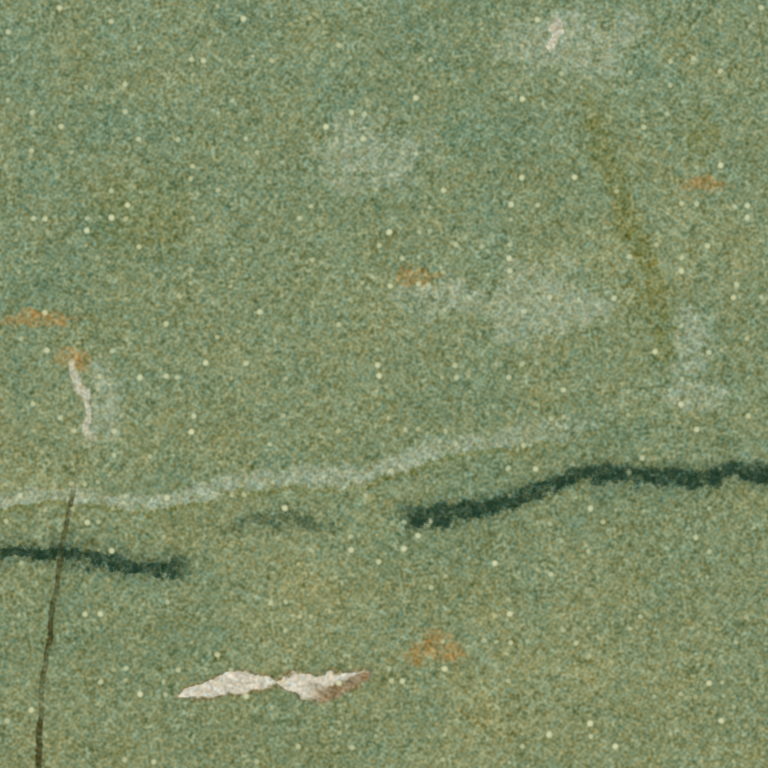
Give the GLSL for this texture, as a Shadertoy shader.

```glsl
// Weathered green stone: mineral grain, pale vein, dark seam, ragged patches, hairline crack.
const vec3 STONE = vec3(0.492, 0.547, 0.405);
const vec3 PALE = vec3(0.61, 0.655, 0.545);
const vec3 SEAM = vec3(0.14, 0.23, 0.17);
const vec3 RUST = vec3(0.64, 0.53, 0.32);
const vec3 OLIVE = vec3(0.43, 0.44, 0.22);
const vec3 CRACK = vec3(0.27, 0.27, 0.15);
const vec3 SHELL = vec3(0.80, 0.78, 0.70);
const vec3 BROWN = vec3(0.50, 0.43, 0.30);
const vec3 SPECK = vec3(0.84, 0.85, 0.68);
const vec3 HUE_SHIFT = vec3(0.09, -0.005, -0.08);
const float GRAIN_SCALE = 205.0;
const float GRAIN_AMOUNT = 0.125;
const float SPECK_CELLS = 58.0;
const float SPECK_CHANCE = 0.14;
const float EDGE_WARP = 0.012;

// Blotches: centre x, y and radius x, y
const vec4 PALE_SPOTS[7] = vec4[7](
    vec4(0.49, 0.80, 0.085, 0.05), vec4(0.70, 0.605, 0.09, 0.062),
    vec4(0.58, 0.612, 0.08, 0.028), vec4(0.90, 0.56, 0.028, 0.058),
    vec4(0.135, 0.475, 0.028, 0.065), vec4(0.74, 0.945, 0.11, 0.05),
    vec4(0.90, 0.485, 0.06, 0.025));
const vec4 RUST_SPOTS[5] = vec4[5](
    vec4(0.095, 0.545, 0.024, 0.02), vec4(0.045, 0.583, 0.06, 0.011),
    vec4(0.545, 0.642, 0.034, 0.016), vec4(0.91, 0.76, 0.035, 0.014),
    vec4(0.565, 0.155, 0.035, 0.028));

// Integer hash to two values in 0..1
vec2 hash2(vec2 cell) {
    uvec2 q = uvec2(ivec2(cell) + 4096) * uvec2(1597334673u, 3812015801u);
    uint n = (q.x ^ q.y) * 1597334673u;
    n = (n ^ (n >> 15)) * 2246822519u;
    n ^= n >> 13;
    return vec2(n & 65535u, n >> 16) / 65535.0;
}

float slope(vec2 cell, vec2 offset) {
    vec2 h = hash2(cell);
    float angle = 6.2832 * h.x;
    return (0.4 + 1.2 * h.y) * dot(vec2(cos(angle), sin(angle)), offset);
}

float noise(vec2 p) {
    vec2 i = floor(p), f = p - i, e = vec2(0, 1);
    vec2 u = f * f * f * (f * (f * 6.0 - 15.0) + 10.0);
    return mix(mix(slope(i, f), slope(i + e.yx, f - e.yx), u.x),
               mix(slope(i + e.xy, f - e.xy), slope(i + 1.0, f - 1.0), u.x), u.y);
}

// Octaves are turned so their lattices do not line up
float fbm(vec2 p) {
    float sum = 0.0, amp = 1.0;
    for (int i = 0; i < 4; i++) {
        sum += amp * noise(p);
        p = mat2(1.6, 1.2, -1.2, 1.6) * p + 17.3;
        amp *= 0.6;
    }
    return sum;
}

float sat(float x) { return clamp(x, 0.0, 1.0); }

float fall(float lo, float hi, float x) { return 1.0 - smoothstep(lo, hi, x); }

float band(float d, float width) { return fall(0.3 * width, width, abs(d)); }

float within(float x, float lo, float hi, float soft) {
    return smoothstep(lo - soft, lo + soft, x) * fall(hi - soft, hi + soft, x);
}

float blotch(vec2 p, vec4 spot, float ragged) {
    return fall(0.65, 1.05, length((p - spot.xy) / spot.zw) + 0.55 * ragged);
}

void mainImage(out vec4 fragColor, in vec2 fragCoord) {
    vec2 uv = fragCoord / iResolution.y;
    float x = uv.x, y = uv.y;
    float ragged = fbm(uv * 26.0), fine = fbm(uv * 65.0 + 120.0);
    float crumble = ragged + 0.5 * fine, patchy = sat(0.6 + 0.6 * fine);
    vec2 p = uv + EDGE_WARP * vec2(fbm(uv * 14.0 + 5.0), fbm(uv * 14.0 + 41.0));

    // Stone body: broad drifts, mottling, faint level bedding
    float drift = fbm(uv * 4.0 + 9.0);
    vec3 col = STONE + 0.025 * drift + 0.03 * fbm(uv * 20.0 + 70.0);
    col += 0.02 * noise(uv * vec2(9, 45) + 50.0);
    col += HUE_SHIFT * (0.2 * drift + 0.25 * (0.6 - y) + 0.25 * fbm(uv * 15.0 + 200.0));

    // Olive stains: slanted streak and soft clouds
    float streakX = 0.865 - 0.1 * smoothstep(0.55, 0.9, y);
    float stain = band(p.x - streakX, 0.026 + 0.014 * ragged) * within(y, 0.53, 0.87, 0.03);
    stain = max(stain, 0.5 * blotch(p, vec4(0.18, 0.72, 0.08, 0.06), ragged));
    stain = max(stain, 0.6 * blotch(p, vec4(0.91, 0.83, 0.03, 0.05), ragged));
    col = mix(col, OLIVE, 0.7 * stain * patchy);

    // Pale and rusty blotches with crumbled edges
    float pale = 0.0, rust = 0.0;
    for (int i = 0; i < 7; i++) pale = max(pale, blotch(p, PALE_SPOTS[i], crumble));
    for (int i = 0; i < 5; i++) rust = max(rust, blotch(p, RUST_SPOTS[i], crumble));
    col = mix(col, PALE, pale * patchy);
    col = mix(col, RUST, rust * patchy);

    // Pale vein rising to the right, shadowed below
    float veinY = 0.345 + 0.02 * x + 0.165 * x * x + 0.008 * sin(x * 24.0);
    float veinD = p.y - veinY + 0.003 * fine, veinFade = fall(0.55, 0.9, x);
    col = mix(col, OLIVE, 0.4 * veinFade * band(veinD + 0.016, 0.007));
    col = mix(col, PALE, veinFade * band(veinD, 0.018 + 0.012 * ragged) * sat(0.8 + 0.7 * fine));

    // Dark seam in three stepped lengths, frayed and haloed
    float seamY = 0.28 - 0.02 * smoothstep(0.08, 0.22, x) + 0.058 * smoothstep(0.25, 0.31, x)
                + 0.012 * smoothstep(0.4, 0.52, x) + 0.05 * smoothstep(0.59, 0.76, x);
    float seam = fall(0.22, 0.26, x) + 0.4 * within(x, 0.3, 0.43, 0.03) + smoothstep(0.51, 0.54, x);
    float seamD = p.y - seamY + 0.005 * fine;
    float core = band(seamD, 0.014 + 0.005 * smoothstep(0.4, 0.55, x) + 0.01 * ragged);
    core *= sat(0.88 + 0.5 * fine);
    col = mix(col, SEAM, seam * max(0.93 * core, 0.25 * band(seamD, 0.03)));

    // Hairline crack and white slivers
    float crackX = 0.05 + 0.055 * pow(y / 0.42, 1.5);
    float crack = band(mix(x, p.x, 0.4) - crackX, 0.0055) * fall(0.3, 0.42, y);
    col = mix(col, CRACK, crack * clamp(0.6 + 0.7 * ragged, 0.1, 0.9));
    float sliver = band(p.x - 0.108 + 0.25 * (y - 0.48), 0.009) * within(y, 0.43, 0.53, 0.015);
    sliver = max(sliver, blotch(p, vec4(0.725, 0.952, 0.011, 0.025), crumble));
    col = mix(col, SHELL, 0.75 * sliver);

    // Two-lobed shell with a brown hollow in the right lobe
    float t = (p.x - 0.235) / 0.25, wave = sin(6.2832 * t);
    float shellY = p.y - 0.09 - 0.035 * t - 0.008 * wave;
    float shellD = abs(shellY) - 0.003 - 0.014 * abs(wave) + 0.002 * fine;
    float inside = within(t, 0.0, 1.0, 0.02);
    float hollow = smoothstep(0.66, 0.78, t) * fall(0.002, 0.009, shellY);
    col = mix(col, BROWN, 0.5 * inside * fall(0.001, 0.006, shellD));
    col = mix(col, mix(SHELL, BROWN, 0.8 * hollow), inside * fall(-0.003, 0.002, shellD));

    // Grain of several sizes in brightness and hue, quiet in the seam
    vec2 g = mat2(0.8, 0.6, -0.6, 0.8) * uv * GRAIN_SCALE;
    float grain = noise(g) + 0.8 * noise(g.yx * 0.61 + 31.0) + 0.6 * noise(g * 0.33 + 7.0);
    float tint = noise(g * 0.83 + 83.0) + 0.6 * noise(g.yx * 0.4 + 61.0);
    float depth = smoothstep(0.1, 0.45, col.g);
    col += depth * (GRAIN_AMOUNT * (1.0 + 0.3 * ragged) * grain + 0.55 * HUE_SHIFT * tint);

    // Scattered soft specks, mostly faint
    vec2 q = uv * SPECK_CELLS, cell = floor(q), pick = hash2(cell + 700.0);
    float speckD = length(q - cell - 0.36 - 0.28 * hash2(cell + 1500.0));
    float radius = mix(0.2, 0.36, pick.y);
    float speck = fall(0.2 * radius, radius, speckD) * step(pick.x, SPECK_CHANCE);
    col = mix(col, SPECK, (0.3 + 0.65 * pick.y * pick.y) * speck * depth);

    fragColor = vec4(clamp(col, 0.0, 1.0), 1.0);
}
```
